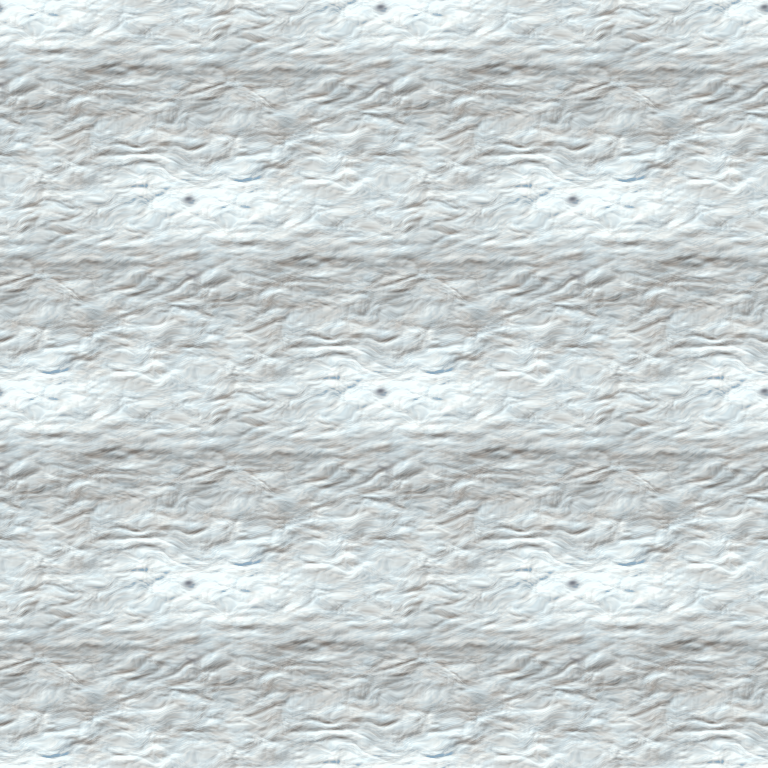
Reproduce this texture procedurally as a Shadertoy shader.

```glsl
// Rough white plaster: choppy wrinkled relief in half-offset repeats, two across and four rows high.

const vec2 REPEATS = vec2(2.0, 4.0);
const vec2 PATCH_CENTRE = vec2(0.495, 2.958); // a bright patch, in repeat units
const float SEAM_Y = -0.33;                   // dark groove below each patch
const vec3 SHADOW = vec3(0.60, 0.60, 0.59);
const vec3 PLASTER = vec3(0.79, 0.82, 0.825);
const vec3 HIGHLIGHT = vec3(0.95, 0.995, 1.0);
const vec3 BLUE_CREASE = vec3(0.50, 0.66, 0.78);
const vec3 PIT = vec3(0.38, 0.39, 0.43);

float hash(vec2 p) {
    vec3 q = fract(vec3(p.xyx) * 0.1031);
    q += dot(q, q.yzx + 33.33);
    return fract((q.x + q.y) * q.z);
}

// Random value of a grid corner; the grid wraps with each row shifted by half a repeat.
float corner(vec2 c, vec2 grid, float seed) {
    c.x -= floor((c.y + 0.5) / grid.y) * grid.x * 0.5;
    c -= grid * floor((c + 0.5) / grid);
    return hash(c + seed * 17.0);
}

// Repeating value noise; grid holds the cells per repeat and has an even width.
float noise(vec2 p, vec2 grid, float seed) {
    vec2 q = p * grid;
    vec2 i = floor(q), f = fract(q);
    f = f * f * f * (f * (f * 6.0 - 15.0) + 10.0);
    float low = mix(corner(i, grid, seed), corner(i + vec2(1, 0), grid, seed), f.x);
    float high = mix(corner(i + vec2(0, 1), grid, seed), corner(i + vec2(1, 1), grid, seed), f.x);
    return mix(low, high, f.y);
}

// Puffy folds parted by narrow creases.
float billow(vec2 p, vec2 grid, float seed) {
    float n = 2.0 * noise(p, grid, seed) - 1.0;
    return sqrt(n * n + 0.012);
}

// Short folds leaning along one diagonal; lean is +1 or -1.
float slantedFolds(vec2 p, float lean, float seed) {
    return billow(vec2(p.x - lean * p.y, p.y), vec2(16, 10), seed);
}

// Position inside one repeat, from -0.5 to 0.5, with the bright patch at zero.
vec2 repeatLocal(vec2 p) {
    float row = floor(p.y + 0.5);
    return vec2(fract(p.x - row * 0.5 + 0.5) - 0.5, p.y - row);
}

float spot(vec2 p, vec2 centre, vec2 radius) {
    vec2 d = (p - centre) / radius;
    return exp(-dot(d, d));
}

// Horizontal trowel lines lie in the band just above the seam.
float trowelBand(float y) {
    return smoothstep(-0.42, -0.34, y) * (1.0 - smoothstep(-0.24, -0.12, y));
}

vec2 warp(vec2 p, float calm) {
    float bend = noise(p, vec2(8, 6), 1.0) - 0.5;
    float ripple = noise(p, vec2(22, 14), 2.0) - 0.5;
    float slide = noise(p, vec2(14, 16), 3.0) - 0.5;
    return p + vec2(0.035 * slide, 0.06 * bend + 0.03 * ripple) * mix(1.0, 0.5, calm);
}

float relief(vec2 p) {
    float band = trowelBand(repeatLocal(p).y);
    vec2 q = warp(p, band);
    float height = 0.0, amplitude = 0.42;
    vec2 grid = vec2(14, 15);
    for (int i = 0; i < 4; i++) {
        height += amplitude * billow(q, grid, float(i) + 4.0);
        grid *= 2.0;
        amplitude *= 0.46;
    }
    float leanChoice = smoothstep(0.35, 0.65, noise(p, vec2(6, 5), 15.0));
    height += 0.30 * mix(slantedFolds(q, 1.0, 16.0), slantedFolds(q, -1.0, 17.0), leanChoice);
    return height * mix(1.0, 0.6, band) + 0.55 * band * noise(q, vec2(6, 22), 9.0);
}

void mainImage(out vec4 fragColor, in vec2 fragCoord) {
    vec2 p = fragCoord / iResolution.xy * REPEATS - PATCH_CENTRE;
    vec2 local = repeatLocal(p);
    vec2 bent = warp(p, trowelBand(local.y));
    vec2 ragged = vec2(noise(p, vec2(40, 24), 18.0), noise(p, vec2(40, 24), 19.0)) - 0.5;

    // Broad light and dark areas
    float mottle = noise(bent, vec2(8, 8), 10.0) - 0.5;
    float glow = spot(local + 0.12 * ragged, vec2(0.0), vec2(0.27, 0.20));
    float tone = 0.49 + 0.10 * cos(6.28318 * (local.y - 0.02)) + 0.36 * glow + 0.24 * mottle;

    // Relief lit from the upper left, with fine grain
    float shade = 2.1 * (relief(p) - relief(p + vec2(-0.004, 0.013)));
    float grain = noise(vec2(bent.x - bent.y, bent.y), vec2(120, 84), 11.0) - 0.5;
    tone += shade + 0.18 * grain;

    // Uneven seam, faint below the bright patch
    float seamOffset = (local.y + 0.03 * ragged.y - SEAM_Y) / 0.018;
    float seam = exp(-seamOffset * seamOffset) * (0.5 + 0.7 * noise(p, vec2(16, 6), 20.0));
    tone -= seam * mix(0.12, 0.48, smoothstep(0.08, 0.28, abs(local.x)));

    tone = clamp(tone, -0.3, 1.08);
    vec3 colour = tone < 0.5 ? mix(SHADOW, PLASTER, tone * 2.0)
                             : mix(PLASTER, HIGHLIGHT, tone * 2.0 - 1.0);

    // Slight warm and cool stains
    float stain = noise(bent, vec2(24, 24), 12.0) - 0.5;
    colour += vec3(0.03, 0.0, -0.02) * (stain + grain);

    // Deep creases in the bright patch turn blue
    float crease = smoothstep(0.22, 0.60, -shade) * smoothstep(0.2, 0.7, glow);
    colour = mix(colour, BLUE_CREASE, 0.7 * crease);

    // Pit in the patch and a smudge under the seam
    float pit = 0.85 * spot(local + 0.015 * ragged, vec2(0.0), vec2(0.014, 0.018));
    pit += 0.40 * spot(local + 0.06 * ragged, vec2(0.0, -0.39), vec2(0.016, 0.05));
    colour = mix(colour, PIT, pit);

    fragColor = vec4(clamp(colour, 0.0, 1.0), 1.0);
}
```
